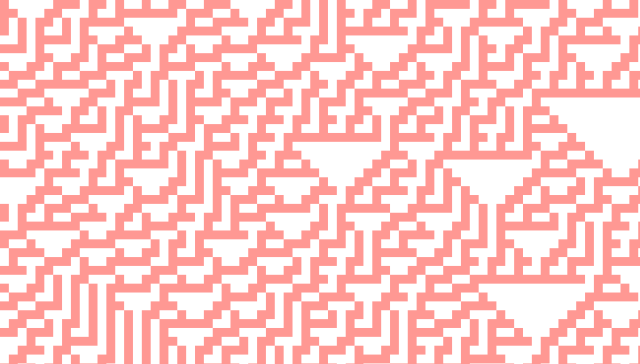
A Shadertoy shader for this pattern:

```glsl
const float COLUMNS = 72.2;                  // cells across the canvas
const uint SEED = 17u;
const vec3 PAPER = vec3(1.0);
const vec3 CORAL = vec3(1.0, 0.597, 0.577);

// Integer hash giving four words of random bits
uvec4 hashWords(uvec4 v) {
    v *= 0x9E3779B9u;
    v = (v ^ (v >> 16)) * 0x85EBCA6Bu;
    v = (v ^ (v >> 13)) * 0xC2B2AE35u;
    return v ^ (v >> 16);
}

// One step of the rule "left xor (centre or right)" on a ring of 128 cells
uvec4 nextGeneration(uvec4 row) {
    uvec4 left  = (row << 1) | (row.wxyz >> 31);
    uvec4 right = (row >> 1) | (row.yzwx << 31);
    return left ^ (row | right);
}

// State of a single cell in a row, 0 or 1
float cellAt(uvec4 row, int column) {
    int i = column & 127;
    return float((row[i >> 5] >> uint(i & 31)) & 1u);
}

// Row value blended across the vertical cell border
float rowCoverage(uvec4 row, int column, float blend) {
    return mix(cellAt(row, column - 1), cellAt(row, column), blend);
}

void mainImage(out vec4 fragColor, in vec2 fragCoord) {
    // Cell coordinates, generations running down from the top
    float pixelSize = COLUMNS / iResolution.x;
    vec2 p = vec2(fragCoord.x, iResolution.y - fragCoord.y) * pixelSize;

    // Nearest cell corner and the pixel's share on either side of it
    vec2 corner = floor(p + 0.5);
    vec2 blend = clamp((p - corner) / pixelSize + 0.5, 0.0, 1.0);
    int column = int(corner.x);
    int generation = int(corner.y);

    // Evolve a random first row, keeping the rows above and below the corner
    uvec4 below = hashWords(uvec4(1u, 2u, 3u, 4u) + SEED);
    uvec4 above = below;
    for (int i = 0; i <= generation; i++) {
        above = below;
        below = nextGeneration(below);
    }

    float ink = mix(rowCoverage(above, column, blend.x),
                    rowCoverage(below, column, blend.x), blend.y);
    fragColor = vec4(mix(PAPER, CORAL, ink), 1.0);
}
```
